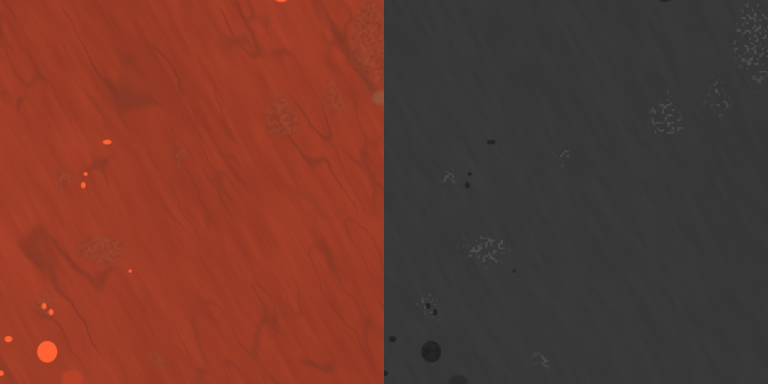
Write a Shadertoy shader that draws this texture map.

```glsl
const vec3 CLAY = vec3(0.605, 0.232, 0.150);
const vec3 FURROW = vec3(0.43, 0.20, 0.145);
const vec3 EMBER = vec3(1.0, 0.39, 0.20);
const vec3 DUST = vec3(0.60, 0.36, 0.25);
const float SLATE = 0.218;

// Pits: centre, radii
const vec4 PITS[10] = vec4[10](
    vec4(0.123, 0.084, 0.026, 0.028), vec4(0.022, 0.117, 0.010, 0.008),
    vec4(0.002, 0.028, 0.008, 0.007), vec4(0.115, 0.203, 0.006, 0.008),
    vec4(0.133, 0.187, 0.006, 0.008), vec4(0.279, 0.630, 0.011, 0.006),
    vec4(0.217, 0.518, 0.006, 0.008), vec4(0.223, 0.547, 0.005, 0.005),
    vec4(0.732, 1.000, 0.013, 0.005), vec4(0.339, 0.294, 0.004, 0.004));

// Rough patches: centre, radii
const vec4 PATCHES[8] = vec4[8](
    vec4(0.26, 0.35, 0.060, 0.035), vec4(0.73, 0.70, 0.040, 0.055),
    vec4(0.46, 0.60, 0.020, 0.025), vec4(0.87, 0.75, 0.025, 0.050),
    vec4(0.16, 0.54, 0.018, 0.030), vec4(0.41, 0.06, 0.025, 0.015),
    vec4(0.97, 0.89, 0.060, 0.110), vec4(0.12, 0.20, 0.025, 0.030));

float hash(vec2 p) {
    vec3 q = fract(vec3(p.xyx) * 0.1031);
    q += dot(q, q.yzx + 33.33);
    return fract((q.x + q.y) * q.z);
}

float noise(vec2 p) {
    vec2 i = floor(p), f = fract(p);
    f = f * f * (3.0 - 2.0 * f);
    return mix(mix(hash(i), hash(i + vec2(1, 0)), f.x),
               mix(hash(i + vec2(0, 1)), hash(i + vec2(1, 1)), f.x), f.y);
}

float fbm(vec2 p) {
    float sum = 0.0, gain = 0.5;
    for (int i = 0; i < 4; i++) {
        sum += gain * noise(p);
        p = p * 2.03 + 17.0;
        gain *= 0.5;
    }
    return sum / 0.9375;
}

// Coordinates across and along the slanting grain
vec2 grainSpace(vec2 p) {
    return vec2(dot(p, vec2(0.87, 0.49)), dot(p, vec2(-0.49, 0.87))) + 20.0;
}

float ellipse(vec2 p, vec4 shape, float soft) {
    float d = (length((p - shape.xy) / shape.zw) - 1.0) * min(shape.z, shape.w);
    return 1.0 - smoothstep(-soft, soft, d);
}

float segment(vec2 p, vec2 a, vec2 b) {
    vec2 ab = b - a;
    return length(p - a - ab * clamp(dot(p - a, ab) / dot(ab, ab), 0.0, 1.0));
}

// Broken thin creases running with the grain
float creases(vec2 g, vec2 scale, float width) {
    g.x += 0.035 * (fbm(g * vec2(9.0, 14.0)) - 0.5);
    float ridge = abs(noise(g * scale) - 0.5);
    float broken = smoothstep(0.42, 0.68, noise(g * vec2(8.0, 6.0) + scale));
    return (1.0 - smoothstep(0.0, width, ridge)) * broken;
}

float pitMask(vec2 p, float soft) {
    float mask = 0.0;
    for (int i = 0; i < 10; i++) mask = max(mask, ellipse(p, PITS[i], soft));
    return mask;
}

float patchMask(vec2 p) {
    float mask = 0.0;
    p += 0.03 * (vec2(noise(p * 30.0), noise(p * 30.0 + 9.0)) - 0.5);
    for (int i = 0; i < 8; i++) mask = max(mask, ellipse(p, PATCHES[i], 0.012));
    return mask;
}

vec3 clayColor(vec2 p, vec2 g, float pits, float rough, float speck) {
    float tone = 0.10 * (fbm(g * vec2(5.0, 2.0)) - 0.5) + 0.10 * (fbm(g * vec2(60.0, 9.0)) - 0.5);
    tone += 0.05 * smoothstep(0.1, 0.6, abs(g.x - 20.62));
    vec3 col = CLAY * (0.98 + 1.4 * tone);
    float crease = max(creases(g, vec2(17.0, 4.0), 0.07), 0.7 * creases(g + 5.0, vec2(31.0, 7.0), 0.10));
    col = mix(col, FURROW, 0.42 * crease);

    // Corner furrow and its dusty bank
    float furrow = segment(p, vec2(0.83, 1.0), vec2(0.985, 0.74)) + 0.012 * (noise(p * 24.0) - 0.5);
    col = mix(col, FURROW, 0.45 * (1.0 - smoothstep(0.0, 0.018, furrow)));
    col = mix(col, DUST, 0.7 * ellipse(p, vec4(0.99, 0.745, 0.020, 0.018), 0.008));
    col = mix(col, mix(FURROW, DUST, speck), 0.30 * rough);
    col = mix(col, vec3(0.76, 0.27, 0.15), 0.6 * ellipse(p, vec4(0.187, 0.012, 0.027, 0.025), 0.006));
    return mix(col, EMBER, pits);
}

vec3 slateColor(vec2 p, vec2 g, float pits, float rough, float speck) {
    float value = SLATE + 0.025 * (fbm(g * vec2(65.0, 12.0)) - 0.5);
    value += 0.012 * (fbm(g * vec2(5.0, 2.0)) - 0.5);
    value += 0.075 * rough * smoothstep(0.55, 0.85, speck);
    value = mix(value, 0.16, 0.8 * ellipse(p, vec4(0.193, 0.005, 0.025, 0.018), 0.006));
    return vec3(mix(value, 0.12 + 0.04 * speck, pits));
}

void mainImage(out vec4 fragColor, in vec2 fragCoord) {
    vec2 p = fragCoord / iResolution.xy * vec2(2.0, 1.0);
    float pixel = 1.0 / iResolution.y;
    vec2 tile = vec2(fract(p.x), p.y);
    vec2 grain = grainSpace(tile);
    float pits = pitMask(tile, max(pixel, 0.002));
    float rough = patchMask(tile);
    float speck = noise(tile * 150.0);

    // Colour half on the left, grey half on the right
    vec3 clay = clayColor(tile, grain, pits, rough, speck);
    vec3 slate = slateColor(tile, grain, pits, rough, speck);
    float side = smoothstep(-0.5 * pixel, 0.5 * pixel, p.x - 1.0);
    fragColor = vec4(mix(clay, slate, side), 1.0);
}
```
